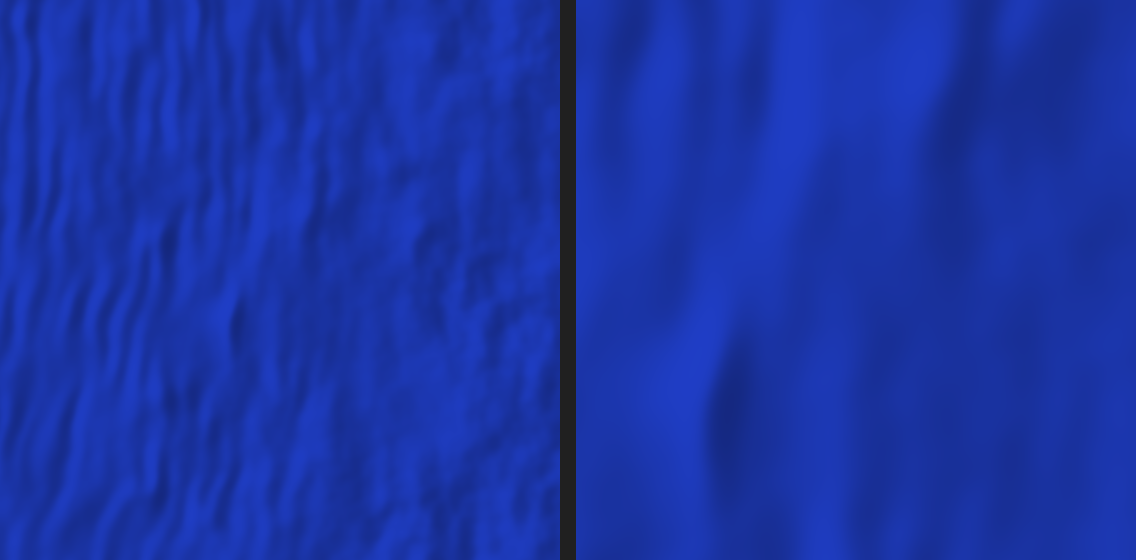
Left, the full canvas; right, a detail of the centre.
Give the GLSL for this texture, as a Shadertoy shader.

```glsl
// Blue painted plaster: soft upright brush ridges on the left, lumps on the right.
// A height field of gradient noise, wavy ridges and scattered bumps is lit
// from the upper left by taking its slope along the light direction.

vec2 hash2(vec2 cell) {
    vec3 q = fract(cell.xyx * vec3(0.1031, 0.1030, 0.0973));
    q += dot(q, q.yzx + 33.33);
    return fract((q.xx + q.yz) * q.zy);
}

float cornerSlope(vec2 cell, vec2 offset) {
    float angle = 6.2832 * hash2(cell + 71.0).x;
    return dot(vec2(cos(angle), sin(angle)), offset);
}

float gradientNoise(vec2 p) {
    vec2 i = floor(p), f = fract(p);
    vec2 w = f * f * f * (f * (f * 6.0 - 15.0) + 10.0);
    vec2 right = vec2(1, 0), up = vec2(0, 1);
    float low = mix(cornerSlope(i, f), cornerSlope(i + right, f - right), w.x);
    float high = mix(cornerSlope(i + up, f - up), cornerSlope(i + 1.0, f - 1.0), w.x);
    return mix(low, high, w.y);
}

// Sparse round knobs, one candidate per cell
float bumps(vec2 p) {
    vec2 g = p * 6.0, home = floor(g);
    float height = 0.0;
    for (int y = -1; y <= 1; y++) {
        for (int x = -1; x <= 1; x++) {
            vec2 cell = home + vec2(x, y);
            vec2 d = g - cell - 0.2 - 0.6 * hash2(cell);
            vec2 trait = hash2(cell + 19.7);
            float radius = mix(0.11, 0.22, trait.y);
            float present = step(trait.x, 0.30);
            height += present * radius * exp(-dot(d, d) / (radius * radius));
        }
    }
    return height * 0.36;
}

float relief(vec2 p) {
    // Brush strokes stand upright at the top and lean towards the bottom left
    float drop = 1.0 - p.y;
    float across = p.x + 0.15 * drop * drop * (1.0 - 0.6 * p.x);
    across += 0.016 * gradientNoise(p * vec2(9.0, 11.0) + 4.0);

    float leftSide = 1.0 - smoothstep(0.34, 0.72, p.x);
    float patches = mix(0.4, 1.2, smoothstep(-0.3, 0.35, gradientNoise(p * vec2(8.0, 7.0) + 9.0)));
    vec2 toGrooves = (p - vec2(0.50, 0.92)) / vec2(0.15, 0.20);
    float grooves = exp(-dot(toGrooves, toGrooves));

    // Regular ridges plus broken streaks
    float ridges = 0.0085 * leftSide * patches * sin(across * 145.0 + 3.0 * gradientNoise(p * 4.0));
    float streaks = gradientNoise(vec2(across * 21.0, p.y * 7.0));
    streaks *= 0.030 + 0.030 * leftSide * patches + 0.060 * grooves;

    // Rounded lumps from broad swells down to grain
    float rough = smoothstep(-0.3, 0.4, gradientNoise(p * 3.5 + 31.0));
    float lumpiness = mix(0.55, 1.1, smoothstep(0.45, 0.8, p.x)) * mix(0.6, 1.2, rough);
    float lumps = 0.095 * gradientNoise(p * vec2(10.0, 8.0) + 2.0)
                + 0.038 * gradientNoise(p * vec2(21.0, 18.0) + 13.0)
                + 0.006 * gradientNoise(p * 43.0 + 27.0);
    float swell = 0.13 * gradientNoise(p * vec2(5.0, 4.0) + 47.0);

    return ridges + streaks + lumps * lumpiness + swell + bumps(p);
}

void mainImage(out vec4 fragColor, in vec2 fragCoord) {
    vec2 p = fragCoord / iResolution.y;

    // Slope facing the light, over a span wide enough to keep the edges soft
    vec2 span = vec2(0.0052, -0.0024);
    float light = (relief(p + span) - relief(p - span)) / (2.0 * length(span));

    // Highlights level off, hollows go deeper
    light = light > 0.0 ? 2.5 * tanh(light / 2.2) : 4.0 * tanh(light / 3.6);

    vec3 paint = vec3(0.104, 0.205, 0.657);
    vec3 shading = vec3(0.0075, 0.0155, 0.050);
    fragColor = vec4(paint + shading * light, 1.0);
}
```
